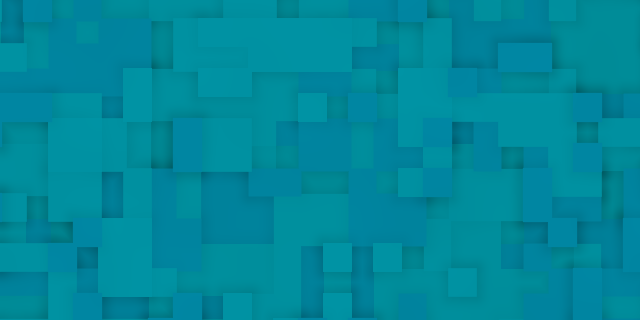
Write a WebGL 2 fragment shader that draws this background.

```glsl
#version 300 es
precision highp float;
// Teal and blue rectangular blocks stacked at several heights on a square grid.
// Cells are grouped into random blocks, then each height level is painted from
// low to high, casting a soft shadow on whatever lies beneath it.

uniform vec2 u_resolution;
out vec4 outColor;

const float ROWS = 12.8;
const int LEVELS = 8;
const float SHADOW_REACH = 0.85;

const vec3 TEAL_LOW  = vec3(0.0, 0.550, 0.598);
const vec3 TEAL_HIGH = vec3(0.0, 0.576, 0.645);
const vec3 BLUE_LOW  = vec3(0.0, 0.508, 0.605);
const vec3 BLUE_HIGH = vec3(0.0, 0.525, 0.635);

// Integer hash of a lattice point, 0 to 1.
float hash(vec2 cell, uint seed) {
    uvec2 q = uvec2(ivec2(cell) + 4096);
    uint h = q.x * 1597334677u ^ q.y * 3812015801u ^ seed * 2654435769u;
    h = (h ^ (h >> 16)) * 2246822519u;
    h = (h ^ (h >> 13)) * 3266489917u;
    h ^= h >> 16;
    return float(h >> 8) / 16777216.0;
}

float valueNoise(vec2 p, uint seed) {
    vec2 i = floor(p);
    vec2 f = smoothstep(0.0, 1.0, p - i);
    float low  = mix(hash(i, seed), hash(i + vec2(1, 0), seed), f.x);
    float high = mix(hash(i + vec2(0, 1), seed), hash(i + vec2(1, 1), seed), f.x);
    return mix(low, high, f.y);
}

// Height level of a cell: large blocks first, then squares, bars and singles.
int levelAt(vec2 cell) {
    vec2 largeTile = floor((cell + 1.0) / vec2(3.0, 2.0));
    vec2 smallTile = floor(cell / 2.0);
    float shape = hash(smallTile, 2u);
    float pick = hash(cell, 3u);
    if (hash(largeTile, 1u) < 0.16) pick = hash(largeTile, 4u);
    else if (shape < 0.20) pick = hash(smallTile, 5u);
    else if (shape < 0.45) pick = hash(vec2(smallTile.x, cell.y), 6u);
    else if (shape < 0.72) pick = hash(vec2(cell.x, smallTile.y), 7u);
    return int(pick * float(LEVELS));
}

float boxDistance(vec2 p, float halfSize) {
    vec2 d = abs(p) - halfSize;
    return length(max(d, 0.0)) + min(max(d.x, d.y), 0.0);
}

vec3 levelColor(int level, float height) {
    return level % 3 == 1 ? mix(BLUE_LOW, BLUE_HIGH, height)
                          : mix(TEAL_LOW, TEAL_HIGH, height);
}

// Wide soft shadow plus a narrow contact line, scaled by the height step.
float shadowAmount(float dist, float rise, float softness) {
    float wide = 1.0 - smoothstep(0.0, SHADOW_REACH, max(dist, 0.0));
    float contact = exp(-max(dist, 0.0) * 14.0);
    return max(rise, 0.0) * (0.13 * softness * wide * wide + 0.05 * contact);
}

void main() {
    vec2 p = gl_FragCoord.xy / u_resolution.y * ROWS;
    float pixel = ROWS / u_resolution.y;
    vec2 home = floor(p);

    // Nearest distance to each height level; taller cells spread slightly.
    float nearest[LEVELS];
    for (int k = 0; k < LEVELS; k++) nearest[k] = 4.0;
    for (int y = -1; y <= 1; y++) {
        for (int x = -1; x <= 1; x++) {
            vec2 cell = home + vec2(x, y);
            int level = levelAt(cell);
            float halfSize = 0.5 + 0.07 * float(level) / float(LEVELS - 1);
            float d = boxDistance(p - cell - 0.5, halfSize);
            nearest[level] = min(nearest[level], d);
        }
    }

    // Paint the levels upward, shading the surface below each one.
    float softness = 0.45 + 1.1 * valueNoise(p * 0.7, 8u);
    float surface = 0.0;
    vec3 color = levelColor(0, 0.0);
    for (int k = 1; k < LEVELS; k++) {
        float height = float(k) / float(LEVELS - 1);
        float cover = 1.0 - smoothstep(0.0, pixel, nearest[k]);
        color *= 1.0 - shadowAmount(nearest[k], height - surface, softness);
        color = mix(color, levelColor(k, height), cover);
        surface = mix(surface, height, cover);
    }

    // Faint broad variation over the tops.
    color *= 0.988 + 0.024 * valueNoise(p * 0.5, 9u);
    outColor = vec4(color, 1.0);
}
```
